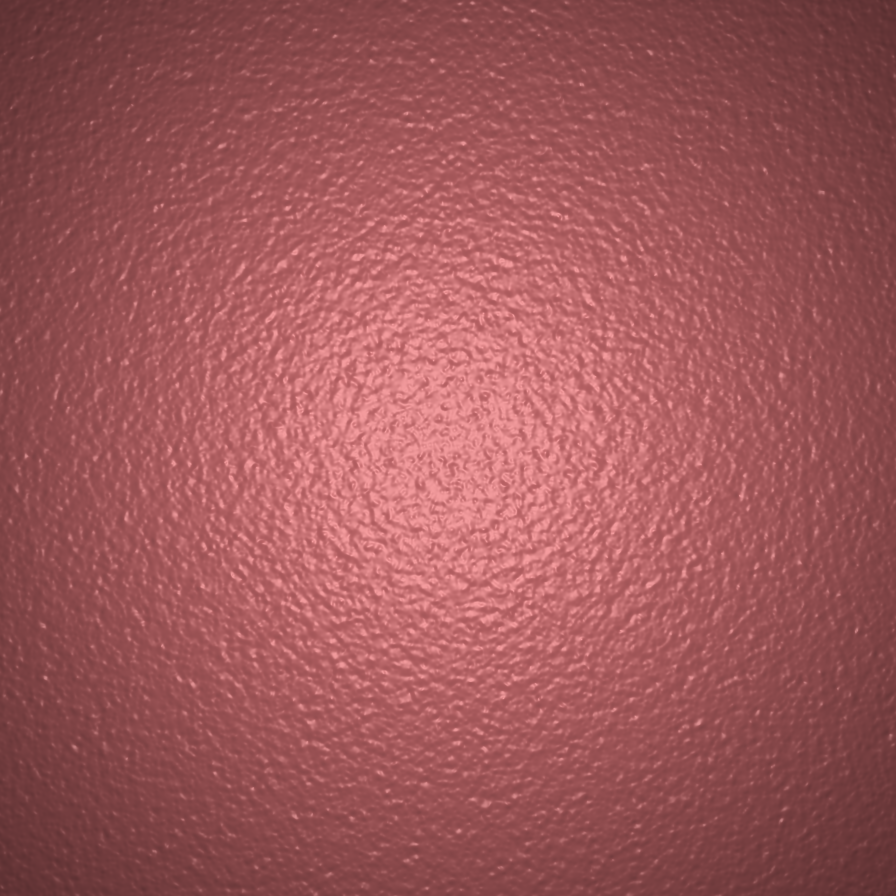
Reproduce this texture procedurally as a WebGL 1 fragment shader.

```glsl
precision highp float;
// Rose-coloured pebbled surface lit by a small lamp above its centre.
// Cellular noise scatters soft bumps and dents, whose exact slopes tilt the
// normal; a radial falloff gives the body colour, a soft gloss the glints.

uniform vec2 u_resolution;

const vec3 ROSE = vec3(1.0, 0.525, 0.54);
const vec3 GLOSS = vec3(1.0, 0.98, 0.97);
const float LAMP_HEIGHT = 0.5;

// Three independent random values per cell.
vec3 hash3(vec2 cell) {
  vec3 q = fract(cell.xyx * vec3(0.1031, 0.1030, 0.0973));
  q += dot(q, q.yxz + 33.33);
  return fract((q.xxy + q.yzz) * q.zyx);
}

// Slope of a height field made of one soft signed bump per cell.
vec2 bumpSlope(vec2 p, float sharpness) {
  vec2 cell = floor(p);
  vec2 slope = vec2(0.0);
  for (int y = -1; y <= 1; y++) {
    for (int x = -1; x <= 1; x++) {
      vec2 neighbour = cell + vec2(float(x), float(y));
      vec3 rnd = hash3(neighbour + 300.0);
      vec2 away = p - neighbour - rnd.xy;
      float amplitude = 2.0 * rnd.z - 1.0;
      slope -= 2.0 * sharpness * amplitude * away
             * exp(-sharpness * dot(away, away));
    }
  }
  return slope;
}

// Coarse pebbles with a finer grain turned against them.
vec3 surfaceNormal(vec2 p) {
  mat2 turn = mat2(0.8, 0.6, -0.6, 0.8);
  vec2 coarse = bumpSlope(p * 116.0, 4.0);
  vec2 fine = bumpSlope(turn * p * 185.0, 4.0) * turn;
  return normalize(vec3(-0.095 * coarse - 0.07 * fine, 1.0));
}

// Body brightness, dimming from the centre to the corners.
float bodyLight(float radius) {
  return 0.715 - 0.40 * smoothstep(0.1, 0.9, radius);
}

float glint(vec3 normal, vec3 toLamp) {
  vec3 halfway = normalize(toLamp + vec3(0.0, 0.0, 1.0));
  return pow(max(dot(normal, halfway), 0.0), 56.0);
}

void main() {
  vec2 p = (gl_FragCoord.xy - 0.5 * u_resolution) / u_resolution.y;
  vec3 normal = surfaceNormal(p);
  vec3 toLamp = normalize(vec3(-p, LAMP_HEIGHT));

  // Slopes facing the lamp brighten, those turned away darken.
  float relief = 1.0 + 0.5 * dot(normal.xy, toLamp.xy);
  vec3 colour = ROSE * bodyLight(length(p)) * relief;
  colour += GLOSS * 0.235 * glint(normal, toLamp);

  gl_FragColor = vec4(clamp(colour, 0.0, 1.0), 1.0);
}
```
